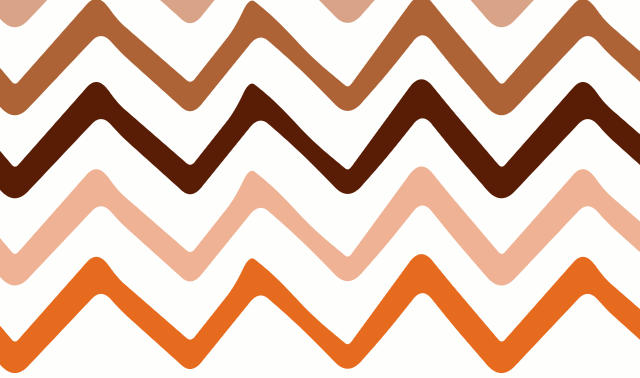
Reproduce this pattern procedurally as a WebGL 2 fragment shader.

```glsl
#version 300 es
precision highp float;
// Hand-cut zigzag stripes in warm earth tones on white.

uniform vec2 u_resolution;
out vec4 fragColor;

// Height at x of a polyline whose corners (x, y, radius) are rounded by parabolas.
// The first and last knots only set the slopes at either end.
float roundedLine(float x, vec3 knots[13]) {
    float slope = (knots[1].y - knots[0].y) / (knots[1].x - knots[0].x);
    float y = knots[0].y + slope * (x - knots[0].x);
    for (int i = 1; i < 12; i++) {
        vec3 k = knots[i];
        vec2 toNext = knots[i + 1].xy - k.xy;
        float nextSlope = toNext.y / toNext.x;
        float d = x - k.x;
        float overlap = max(k.z - abs(d), 0.0);
        float ramp = max(d, 0.0) + overlap * overlap / (4.0 * k.z);
        y += (nextSlope - slope) * ramp;
        slope = nextSlope;
    }
    return y;
}

// Coverage of the region where f is negative, smoothed over one pixel.
float inside(float f) {
    float width = max(length(vec2(dFdx(f), dFdy(f))), 1e-4);
    return clamp(0.5 - f / width, 0.0, 1.0);
}

void main() {
    // The canvas spans 768 by 453 units, with y running down from the top.
    vec2 p = gl_FragCoord.xy / u_resolution;
    p = vec2(p.x, 1.0 - p.y) * vec2(768.0, 453.0);

    // Three uneven zigzags make one horizontal period.
    float x = mod(p.x + 61.0, 584.0) - 61.0;

    // Top edge: soft peaks, sharp valleys.
    float top = roundedLine(x, vec3[13](
        vec3(-79, 86, 14), vec3(-44, 129, 10), vec3(18, 202, 4),
        vec3(118, 89, 14), vec3(138, 121, 12), vec3(229, 200, 5),
        vec3(286, 128, 14), vec3(299, 96, 7), vec3(329, 120, 18),
        vec3(376, 170, 18), vec3(418, 205, 4), vec3(505, 86, 14),
        vec3(540, 129, 10)));

    // Bottom edge: broad rounded valleys, tighter peaks.
    float bottom = roundedLine(x, vec3[13](
        vec3(-77, 135, 11), vec3(-40, 181, 12), vec3(17, 247, 17),
        vec3(122, 136, 12), vec3(142, 160, 12), vec3(230, 239, 12),
        vec3(311, 139, 11), vec3(349, 172, 18), vec3(376, 198, 15),
        vec3(418, 241, 16), vec3(463, 190, 15), vec3(507, 135, 11),
        vec3(544, 181, 12)));

    // Stripes from top to bottom: tan, brown, umber, peach, orange.
    vec3 stripeColors[5] = vec3[5](
        vec3(0.85, 0.64, 0.53), vec3(0.68, 0.39, 0.21), vec3(0.35, 0.11, 0.02),
        vec3(0.94, 0.70, 0.58), vec3(0.90, 0.42, 0.12));
    float stripeOffsets[5] = float[5](-205.0, -99.5, 0.0, 104.5, 209.5);

    vec3 color = vec3(0.996, 0.996, 0.992);
    for (int i = 0; i < 5; i++) {
        float y = p.y - stripeOffsets[i];
        float coverage = inside(top - y) * inside(y - bottom);
        color = mix(color, stripeColors[i], coverage);
    }
    fragColor = vec4(color, 1.0);
}
```
